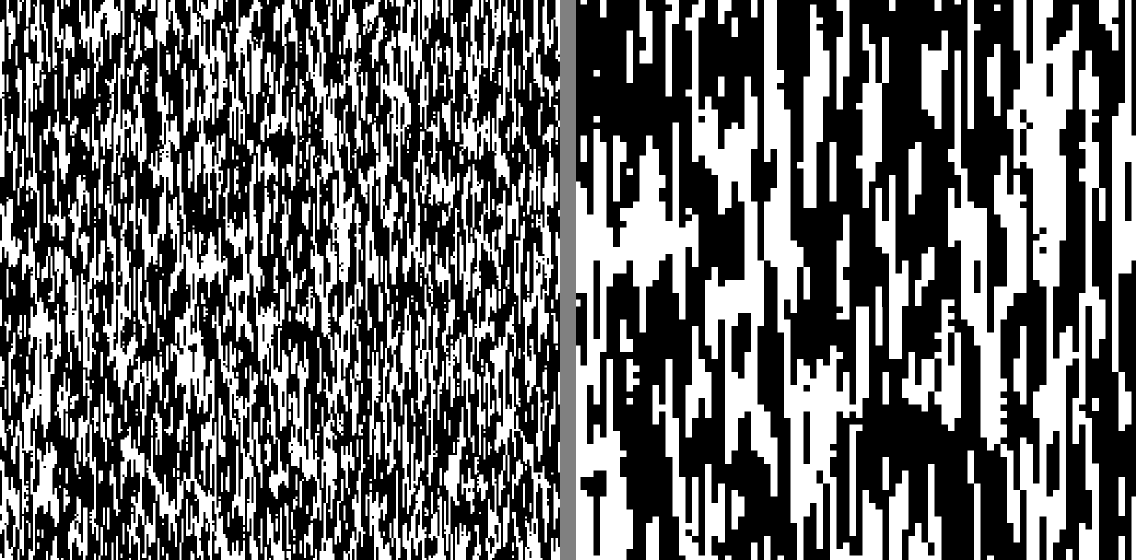
Left: the whole. Right: its middle third, enlarged.
A three.js fragment shader for this texture:

```glsl
// Dense vertical black and white streaks, like thresholded noise smeared upward.
varying vec2 vUv;

const vec3 INK = vec3(0.0);
const vec3 PAPER = vec3(1.0);
const float GRID = 256.0;       // grains across the canvas
const int SMEAR = 12;           // grains smeared into one streak
const float THRESHOLD = 0.32;   // sets the share of white
const float PI = 3.14159265;

float hash(vec2 p) {
  vec3 q = fract(vec3(p.xyx) * 0.1031);
  q += dot(q, q.yzx + 33.33);
  return fract((q.x + q.y) * q.z);
}

vec2 hash2(vec2 p) {
  return vec2(hash(p + 17.0), hash(p + 391.0));
}

// Distance to the nearest scattered point, scaled to zero mean and unit spread.
float cellular(vec2 p) {
  vec2 cell = floor(p);
  float nearest = 2.0;
  for (int y = -1; y <= 1; y++) {
    for (int x = -1; x <= 1; x++) {
      vec2 corner = cell + vec2(float(x), float(y));
      nearest = min(nearest, distance(p, corner + hash2(corner)));
    }
  }
  return (nearest - 0.423) / 0.182;
}

// Random grains averaged along one column, scaled to unit spread.
float streak(vec2 grain) {
  float total = 0.0;
  float energy = 0.0;
  for (int i = 0; i < SMEAR; i++) {
    float along = (float(i) + 0.5) / float(SMEAR);
    float weight = 0.35 + 0.65 * sin(PI * along);
    total += weight * (hash(grain + vec2(0.0, float(i))) - 0.5);
    energy += weight * weight;
  }
  return total / sqrt(energy / 12.0);
}

// 1 on white streaks, 0 on black; clumps tie neighbouring columns together.
float streakMask(vec2 uv) {
  vec2 grain = floor(uv * GRID);
  float field = streak(grain + 40.0);
  field += 0.45 * cellular(grain / vec2(3.5, 12.0) + 80.0);
  field += 0.35 * cellular(grain / vec2(9.0, 22.0) + 150.0);
  return step(THRESHOLD, field);
}

void main() {
  // Four samples per pixel soften grain edges at any canvas size.
  vec2 offset = 0.25 * fwidth(vUv);
  float coverage = 0.0;
  for (int i = 0; i < 4; i++) {
    vec2 side = vec2(mod(float(i), 2.0), floor(float(i) / 2.0)) * 2.0 - 1.0;
    coverage += 0.25 * streakMask(vUv + side * offset);
  }
  gl_FragColor = vec4(mix(INK, PAPER, coverage), 1.0);
}
```
